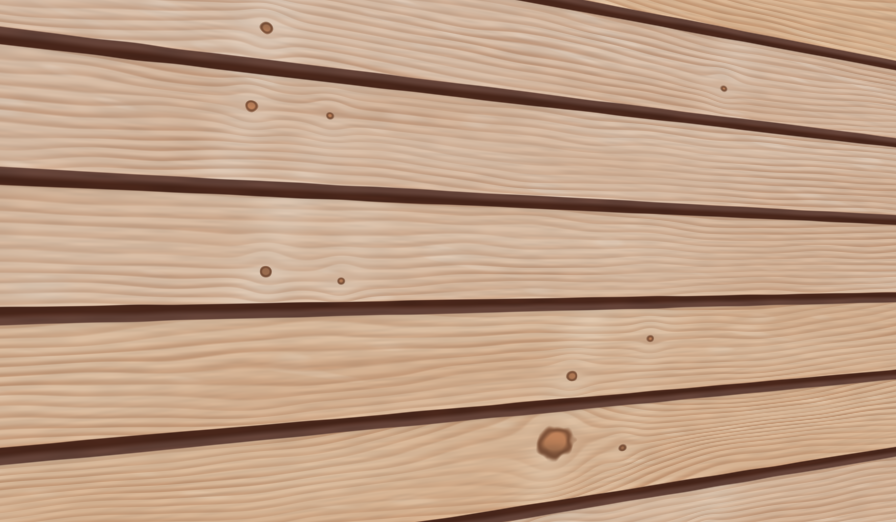
Reproduce this texture procedurally as a Shadertoy shader.

```glsl
const float PITCH_LEFT = 0.269;   // board spacing at the left edge, in canvas heights
const float PITCH_TAPER = 0.121;  // loss of spacing by the right edge
const float HORIZON = 0.475;      // height where the boards run level
const float HORIZON_ROW = 2.7;    // board coordinate at that height
const float GAP_HALF = 0.063;     // half gap width, in board spacings
const float RING_COUNT = 13.0;    // growth rings across a board
const float RING_CONTRAST = 0.62;
const float KNOT_SMALL = 0.045;
const float KNOT_LARGE = 0.15;
const int KNOTS_PER_BOARD = 2;

const vec3 PALE_WOOD = vec3(0.86, 0.77, 0.68);
const vec3 MID_WOOD = vec3(0.82, 0.69, 0.575);
const vec3 RING_WOOD = vec3(0.72, 0.545, 0.42);
const vec3 KNOT_CORE = vec3(0.62, 0.40, 0.26);
const vec3 KNOT_RIM = vec3(0.40, 0.25, 0.17);
const vec3 GAP_SHADOW = vec3(0.28, 0.145, 0.10);
const vec3 GAP_LIT = vec3(0.385, 0.255, 0.215);

float hash(vec2 p) {
    vec3 q = fract(vec3(p.xyx) * 0.1031);
    q += dot(q, q.yzx + 33.33);
    return fract((q.x + q.y) * q.z);
}

float noise(vec2 p) {
    vec2 i = floor(p), f = fract(p);
    f = f * f * (3.0 - 2.0 * f);
    return mix(mix(hash(i), hash(i + vec2(1, 0)), f.x),
               mix(hash(i + vec2(0, 1)), hash(i + vec2(1, 1)), f.x), f.y);
}

float pitchAt(float u) { return PITCH_LEFT - PITCH_TAPER * u; }

// Distance along a board, measured in local board spacings
float alongBoard(float u) {
    float aspect = iResolution.x / iResolution.y;
    return -aspect / PITCH_TAPER * log(pitchAt(u) / PITCH_LEFT);
}

// x: position across the canvas, y: position across the board, z: radius
vec3 knotAt(float row, int index) {
    vec2 seed = vec2(row + 20.0, float(index) * 7.0 + 3.0);
    float across = mix(0.32, 0.78, hash(seed));
    float jitter = hash(seed + 41.0);
    if (index > 0) return vec3(mix(0.35, 0.95, jitter), across, KNOT_SMALL * 0.6);
    float u = mix(0.28, 0.62, step(2.5, row)) + 0.04 * (jitter - 0.5);
    return vec3(u, across, mix(KNOT_SMALL, KNOT_LARGE, step(3.5, row)));
}

vec3 boardColor(float along, float across, float row, float pixel) {
    vec2 shift = vec2(row * 17.0 + 90.0, row * 5.0 + 40.0);
    float tone = hash(shift);
    float grain = across;
    float paleBand = 0.0, core = 0.0, rim = 0.0;

    // Knots push the grain aside and leave a pale band
    for (int i = 0; i < KNOTS_PER_BOARD; i++) {
        vec3 knot = knotAt(row, i);
        vec2 d = vec2(along - alongBoard(knot.x), across - knot.y);
        float r = length(d * vec2(0.9, 1.0)) * (0.85 + 0.3 * noise(d * 14.0 + shift));
        float reach = 0.025 + 5.0 * knot.z * knot.z;
        grain -= 0.75 * d.y * exp(-dot(d, d) / reach);
        float lean = d.x + 0.35 * d.y;
        paleBand += exp(-lean * lean / 0.07) * (i == 0 ? 0.65 : 0.4);
        float soft = max(pixel, knot.z * 0.18);
        core = max(core, 1.0 - smoothstep(knot.z - soft, knot.z + soft, r));
        rim = max(rim, 1.0 - smoothstep(0.0, soft * 2.0, abs(r - knot.z * 0.85)));
    }

    // Growth rings, with wide arches on some boards
    float arch = mix(0.15, 0.6, hash(shift + 9.0));
    float phase = grain + arch * (noise(vec2(along * 0.45, across * 1.3) + shift) - 0.5);
    phase += 0.05 * noise(vec2(along * 1.6, across * 5.0) + shift);
    float ring = fract(phase * RING_COUNT);
    float lateWood = smoothstep(0.2, 0.78, ring) * (1.0 - smoothstep(0.78, 1.0, ring));
    float strength = 0.4 + 0.9 * noise(vec2(along * 0.7, phase * 6.0) + shift);
    float fade = 1.0 - smoothstep(0.25, 0.6, pixel * RING_COUNT);

    // Broad tone, fibres and pale scuffs
    float patches = noise(vec2(along * 0.6, across * 2.5) + shift * 1.7);
    float fibre = noise(vec2(along * 5.0, across * 46.0) + shift) - 0.5;
    float scuff = noise(vec2(along * 1.4 + across * 2.0, across * 9.0 - along * 2.0) + shift);
    scuff = smoothstep(0.78, 0.97, scuff) * 0.45;
    float pale = 0.7 * patches + 0.25 * tone + 0.8 * paleBand + scuff - 0.15;
    vec3 color = mix(MID_WOOD, PALE_WOOD, clamp(pale, 0.0, 1.0));
    float ringAmount = RING_CONTRAST * lateWood * strength * fade;
    color = mix(color, RING_WOOD, clamp(ringAmount * (1.0 - 0.55 * min(paleBand, 1.0)), 0.0, 1.0));
    color *= 1.0 + 0.06 * fibre;
    color *= mix(vec3(1.01, 0.99, 0.95), vec3(0.99, 1.0, 1.03), tone);

    color = mix(color, KNOT_CORE * (0.9 + 0.3 * lateWood), core * 0.85);
    return mix(color, KNOT_RIM, rim * 0.7);
}

void mainImage(out vec4 fragColor, in vec2 fragCoord) {
    vec2 uv = fragCoord / iResolution.xy;
    float pitch = pitchAt(uv.x);
    float boards = (HORIZON - uv.y) / pitch + HORIZON_ROW;
    float pixel = 1.0 / (iResolution.y * pitch);
    float row = floor(boards), across = fract(boards);
    float along = alongBoard(uv.x);
    vec3 color = boardColor(along, across, row, pixel);

    // Worn board edges
    float gapRow = floor(boards + 0.5);
    float fromGap = boards - gapRow;
    float wobble = 0.008 * (noise(vec2(along * 3.0, gapRow * 9.0 + 50.0)) - 0.5);
    float edge = abs(fromGap) - GAP_HALF + wobble;
    float lowerEdge = step(fromGap, 0.0);
    color *= 1.0 + mix(-0.08, 0.06, lowerEdge) * exp(-max(edge, 0.0) / 0.025);

    // Gap: shadow faces the horizon from below, and turns away above it
    float facing = gapRow < HORIZON_ROW ? -fromGap : fromGap;
    float lit = smoothstep(-0.025, 0.03, facing + wobble);
    vec3 gap = mix(GAP_SHADOW, GAP_LIT, lit);
    gap *= 0.94 + 0.12 * noise(vec2(along * 4.0, boards * 30.0 + 60.0));
    color = mix(gap, color, smoothstep(-pixel, pixel, edge));

    fragColor = vec4(clamp(color, 0.0, 1.0), 1.0);
}
```
